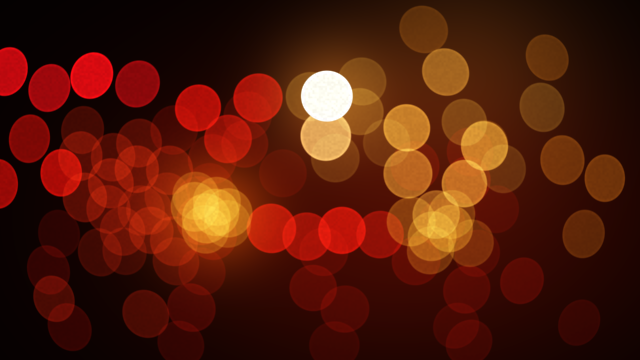
Give the GLSL for this background, as a Shadertoy shader.

```glsl
const float RADIUS = 0.071;        // disc radius, canvas heights
const float EDGE = 0.006;          // softness of the disc outline
const float RIM_GAIN = 0.22;       // extra light in the rim
const float LENS_SQUASH = 0.28;    // flattening of discs away from the axis
const float GRAIN = 0.10;          // mottling inside the discs
const vec2 AXIS = vec2(0.89, 0.5); // optical centre
const vec2 HOT = vec2(0.908, 0.733);
const vec2 CORE = vec2(0.6, 0.41);

const vec3 SCARLET = vec3(0.95, 0.04, 0.07);
const vec3 RED = vec3(0.74, 0.04, 0.025);
const vec3 EMBER = vec3(0.36, 0.05, 0.015);
const vec3 MAROON = vec3(0.20, 0.012, 0.006);
const vec3 GOLD = vec3(0.75, 0.48, 0.15);
const vec3 HONEY = vec3(0.42, 0.25, 0.055);
const vec3 OLIVE = vec3(0.29, 0.20, 0.06);
const vec3 AMBER = vec3(0.38, 0.20, 0.035);
const vec3 PEACH = vec3(0.92, 0.66, 0.36);
const vec3 WHITE = vec3(1.0, 0.99, 0.94);

float hash(vec2 p) {
    p = fract(p * vec2(0.1031, 0.1137));
    p += dot(p, p.yx + 33.33);
    return fract((p.x + p.y) * p.x * 57.3);
}

float noise(vec2 p) {
    vec2 cell = floor(p), f = fract(p);
    f = f * f * (3.0 - 2.0 * f);
    return mix(mix(hash(cell), hash(cell + vec2(1, 0)), f.x),
               mix(hash(cell + vec2(0, 1)), hash(cell + vec2(1, 1)), f.x), f.y);
}

vec3 screen(vec3 base, vec3 light) {
    return 1.0 - (1.0 - base) * (1.0 - clamp(light, 0.0, 1.0));
}

float haze(vec2 p, vec2 centre, vec2 size) {
    vec2 q = (p - centre) / size;
    return exp(-dot(q, q));
}

// Out-of-focus light: flat disc with a bright rim, narrowed radially
float disc(vec2 p, vec2 centre, float radius) {
    vec2 d = p - centre, axial = centre - AXIS;
    float offset = length(axial);
    vec2 dir = axial / max(offset, 0.001);
    d += dir * dot(d, dir) * LENS_SQUASH * offset * offset;
    float r = length(d);
    float rim = smoothstep(0.80, 0.97, r / radius);
    return (1.0 - smoothstep(radius - EDGE, radius, r)) * (0.88 + RIM_GAIN * rim);
}

// Evenly scattered group of discs; a negative spread mirrors the group
void scatter(inout vec3 col, vec2 p, vec2 centre, vec2 spread, int count, vec3 tint) {
    for (int i = 0; i < count; i++) {
        float n = float(i);
        vec2 place = fract(0.5 + n * vec2(0.7549, 0.5698)) * 2.0 - 1.0;
        if (i == 0) place = vec2(0);
        float level = mix(1.0, 0.55, fract(n * 0.618));
        float radius = RADIUS * (0.97 + 0.06 * fract(n * 0.37));
        col = screen(col, tint * level * disc(p, centre + place * spread, radius));
    }
}

void mainImage(out vec4 fragColor, in vec2 fragCoord) {
    vec2 p = fragCoord / iResolution.y;
    p.x += 0.5 * (16.0 / 9.0 - iResolution.x / iResolution.y);

    // Background glow
    vec3 back = vec3(0.012, 0.002, 0.002);
    back += vec3(0.26, 0.035, 0.006) * haze(p, vec2(1.1, 0.40), vec2(0.72, 0.46));
    back += vec3(0.19, 0.115, 0.03) * haze(p, vec2(1.28, 0.80), vec2(0.34, 0.30));
    back += vec3(0.45, 0.19, 0.02) * haze(p, CORE, vec2(0.15));
    back += vec3(0.30, 0.20, 0.06) * haze(p, HOT, vec2(0.16));

    // Faint discs
    vec3 light = vec3(0);
    scatter(light, p, vec2(0.87, 0.20), vec2(0.75, 0.18), 14, MAROON);
    scatter(light, p, vec2(1.45, 0.22), vec2(0.30, 0.20), 4, MAROON);
    scatter(light, p, vec2(0.15, 0.17), vec2(-0.26, -0.15), 3, EMBER * 0.8);
    scatter(light, p, vec2(0.68, 0.60), vec2(0.20, 0.14), 6, MAROON);
    scatter(light, p, vec2(1.30, 0.50), vec2(0.15, 0.14), 5, MAROON);

    // Red lights
    scatter(light, p, vec2(0.255, 0.79), vec2(0.24, 0.04), 4, SCARLET);
    scatter(light, p, vec2(0.17, 0.52), vec2(0.18, -0.11), 3, RED);
    scatter(light, p, vec2(0.55, 0.70), vec2(-0.17, 0.10), 3, RED);
    scatter(light, p, vec2(0.38, 0.53), vec2(0.16, 0.13), 11, EMBER);
    scatter(light, p, vec2(0.42, 0.36), vec2(-0.14, 0.10), 8, EMBER * 0.8);
    scatter(light, p, vec2(0.95, 0.36), vec2(0.20, 0.02), 4, RED);

    // Golden lights
    scatter(light, p, CORE, vec2(0.06, 0.055), 8, HONEY);
    scatter(light, p, vec2(1.00, 0.69), vec2(0.14, 0.15), 5, OLIVE);
    scatter(light, p, vec2(1.13, 0.645), vec2(-0.22, -0.18), 3, GOLD);
    scatter(light, p, vec2(1.29, 0.49), vec2(0.16, 0.10), 3, GOLD * 0.9);
    scatter(light, p, vec2(1.25, 0.365), vec2(0.11, 0.07), 6, HONEY);
    scatter(light, p, vec2(1.29, 0.66), vec2(-0.22, 0.15), 3, OLIVE);
    scatter(light, p, vec2(1.68, 0.505), vec2(0.12, 0.18), 3, AMBER);
    scatter(light, p, vec2(1.52, 0.84), vec2(0.35, 0.28), 3, AMBER * 0.7);

    // Hottest pair
    light = screen(light, PEACH * disc(p, HOT - vec2(0.003, 0.11), RADIUS * 1.03));
    light = screen(light, WHITE * 1.15 * disc(p, HOT, RADIUS * 1.05));

    light *= 1.0 + GRAIN * (noise(p * 170.0) - 0.5);
    fragColor = vec4(screen(back, light), 1.0);
}
```
